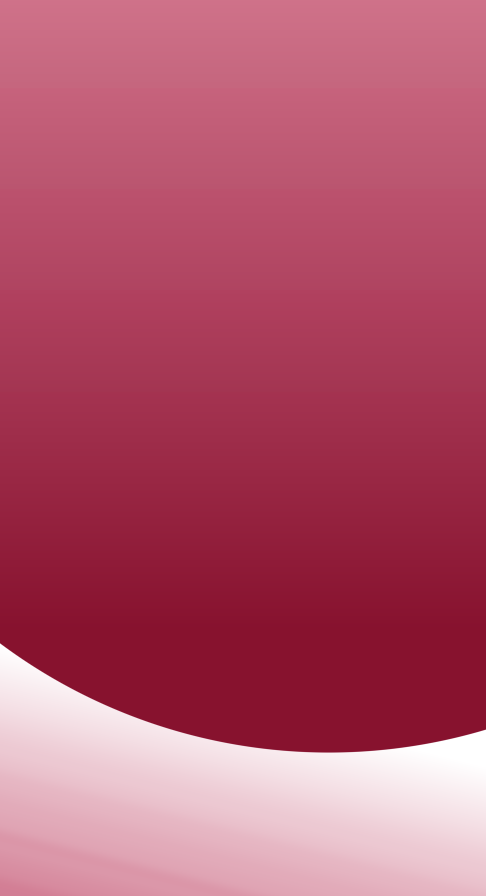
This background is drawn by a Shadertoy shader. Its source:

```glsl
#define DISC_CENTER vec2(0.367, 0.7734)
#define DISC_RADIUS 0.6133
#define DISC_TOP vec3(0.81, 0.45, 0.54)
#define DISC_MIDDLE vec3(0.69, 0.26, 0.375)
#define DISC_BOTTOM vec3(0.53, 0.07, 0.182)
#define BAND_PERIOD 0.113
#define BAND_STRENGTH 0.012
#define PAPER_TILT 0.25
#define PAPER_RANGE vec2(0.72, 1.0)
#define PAPER_PINK vec3(0.82, 0.48, 0.57)
#define STREAK_DENSITY 75.0
#define STREAK_STRENGTH 0.05

float hash(float n) {
    n = fract(n * 0.1031);
    n *= n + 33.33;
    return fract(n * (n + n));
}

float valueNoise(float x) {
    float cell = floor(x);
    return mix(hash(cell), hash(cell + 1.0), smoothstep(0.0, 1.0, x - cell));
}

// Vertical rose-to-wine gradient with faint bands in the upper part
vec3 discColor(float depth) {
    vec3 color = mix(DISC_TOP, DISC_MIDDLE, clamp(depth / 0.325, 0.0, 1.0));
    color = mix(color, DISC_BOTTOM, clamp((depth - 0.325) / 0.375, 0.0, 1.0));
    float band = fract((depth + 0.015) / BAND_PERIOD) - 0.5;
    float fade = 1.0 - smoothstep(0.4, 0.5, depth);
    return color + vec3(-0.5, 1.0, 0.5) * band * BAND_STRENGTH * fade;
}

// Tilted white-to-pink gradient with soft streaks
vec3 paperColor(vec2 p) {
    float slant = 1.0 - p.y - PAPER_TILT * p.x;
    float pink = (slant - PAPER_RANGE.x) / (PAPER_RANGE.y - PAPER_RANGE.x);
    float streak = valueNoise(slant * STREAK_DENSITY) - 0.5;
    pink += streak * STREAK_STRENGTH * smoothstep(0.15, 0.5, pink);
    return mix(vec3(1.0), PAPER_PINK, clamp(pink, 0.0, 1.0));
}

void mainImage(out vec4 fragColor, in vec2 fragCoord) {
    vec2 p = fragCoord / iResolution.y;
    float pixel = 1.0 / iResolution.y;

    // Large disc over the paper
    float edge = length(p - DISC_CENTER) - DISC_RADIUS;
    float outside = smoothstep(-0.7 * pixel, 0.7 * pixel, edge);
    vec3 color = mix(discColor(1.0 - p.y), paperColor(p), outside);

    fragColor = vec4(color, 1.0);
}
```
